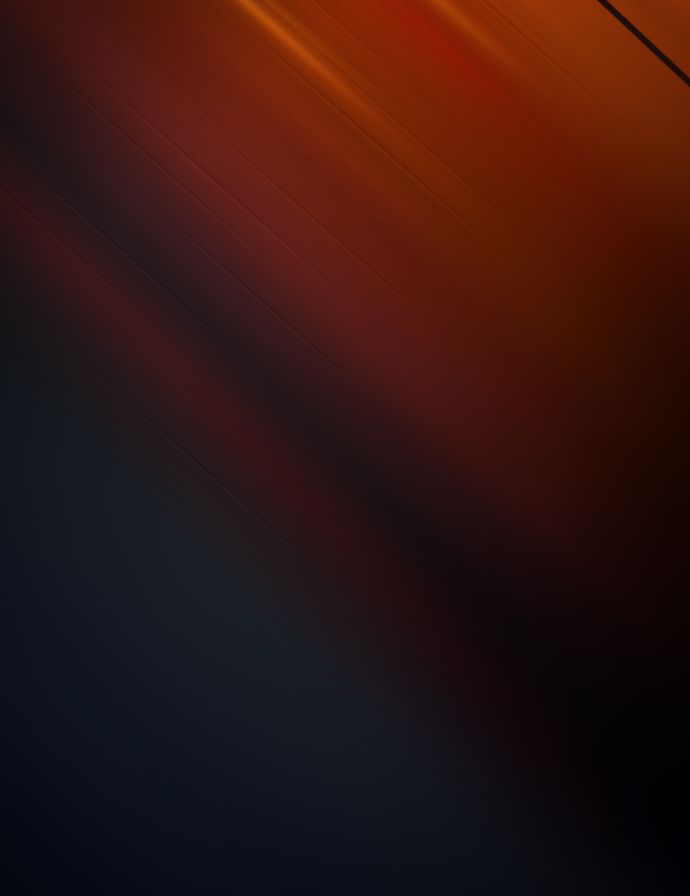
This background is drawn by a WebGL 2 fragment shader. Its source:

```glsl
#version 300 es
precision highp float;
// Diagonal motion-blurred light: ember orange at the top right, cold slate at the lower left.

uniform vec2 u_resolution;
out vec4 outColor;

const int STOP_COUNT = 12;
// Colour (rgb) and its place across the streaks (w).
const vec4 STOPS[STOP_COUNT] = vec4[STOP_COUNT](
    vec4(0.015, 0.025, 0.060, -1.00),
    vec4(0.055, 0.075, 0.125, -0.70),
    vec4(0.100, 0.122, 0.150, -0.42),
    vec4(0.145, 0.110, 0.125, -0.31),
    vec4(0.240, 0.092, 0.102, -0.215),
    vec4(0.150, 0.098, 0.112, -0.130),
    vec4(0.235, 0.105, 0.115, -0.06),
    vec4(0.385, 0.125, 0.105,  0.04),
    vec4(0.440, 0.128, 0.060,  0.16),
    vec4(0.530, 0.170, 0.020,  0.28),
    vec4(0.570, 0.145, 0.015,  0.44),
    vec4(0.670, 0.240, 0.030,  0.60));

const vec3 GOLD = vec3(0.24, 0.20, 0.03);
const vec3 HAIRLINE_TINT = vec3(0.034, 0.024, 0.020);
const vec3 COLD_HAZE = vec3(0.0, 0.003, 0.018);
const vec3 SEAM_COLOR = vec3(0.07, 0.04, 0.04);
const float STREAK_TILT = 0.06;
const float SEAM_PLACE = 0.650;
const float SEAM_TILT = 0.032;
const float SEAM_HALF_WIDTH = 0.005;
const vec2 RED_FADE = vec2(0.50, 1.75);
const vec2 ORANGE_FADE = vec2(0.25, 1.75);
const float COLD_CENTER = 0.88;
const float COLD_FALLOFF = 1.9;
const float GRAIN_STRENGTH = 0.28;
const int GRAIN_LAYERS = 4;
const int HAIRLINES = 16;

float hash(float n) {
    return fract(sin(n * 127.1) * 43758.5);
}

float lineNoise(float x) {
    float cell = floor(x);
    return mix(hash(cell), hash(cell + 1.0), smoothstep(0.0, 1.0, x - cell));
}

float bell(float x, float center, float width) {
    float t = (x - center) / width;
    return exp(-t * t);
}

vec3 ramp(float across) {
    vec3 color = STOPS[0].rgb;
    for (int i = 1; i < STOP_COUNT; i++) {
        float t = clamp((across - STOPS[i - 1].w) / (STOPS[i].w - STOPS[i - 1].w), 0.0, 1.0);
        color = mix(color, STOPS[i].rgb, mix(t, smoothstep(0.0, 1.0, t), 0.6));
    }
    return color;
}

// Streaks are constant along the diagonal, with a slow drift in strength.
float grain(float across, float along) {
    float sum = 0.0;
    float weight = 0.42;
    float frequency = 32.0;
    for (int i = 0; i < GRAIN_LAYERS; i++) {
        float seed = float(i) * 37.0 + 100.0;
        float drift = 0.65 + 0.35 * sin(along * 7.0 + seed + across * 23.0);
        sum += (lineNoise(across * frequency + seed) - 0.5) * weight * drift;
        weight *= 0.8;
        frequency *= 2.0;
    }
    return sum;
}

// Scattered thin lines, each lit over part of its length.
float hairlines(float across, float along) {
    float sum = 0.0;
    for (int i = 0; i < HAIRLINES; i++) {
        float n = float(i);
        float place = -0.33 + 0.06 * n + 0.05 * hash(n + 3.0);
        float reach = bell(along, 0.2 + 0.6 * hash(n + 19.0), 0.25) * (0.3 + 0.7 * hash(n + 41.0));
        sum += reach * (bell(across, place, 0.0018) - bell(across, place + 0.004, 0.002));
    }
    return sum;
}

void main() {
    vec2 p = gl_FragCoord.xy / u_resolution.y;
    float down = 1.0 - p.y;
    float across = p.x - down;
    float along = p.x + down;
    float streak = across - STREAK_TILT * (along - 0.4);

    // Base gradient, with separate falloffs for its warm and cold sides.
    float warmth = smoothstep(-0.40, -0.17, across);
    vec2 reach = mix(RED_FADE, ORANGE_FADE, smoothstep(0.0, 0.35, across));
    float fade = 1.0 - smoothstep(reach.x, reach.y, along);
    vec3 warmFade = pow(vec3(fade), vec3(0.95, 1.10, 1.05));
    warmFade *= mix(0.58, 1.0, smoothstep(0.0, 0.42, along));
    warmFade *= 1.0 - 0.22 * smoothstep(0.58, 0.80, p.x) * smoothstep(0.1, 0.4, down);
    float coldOffset = along - COLD_CENTER;
    float coldFade = exp(-COLD_FALLOFF * coldOffset * coldOffset);
    vec3 color = ramp(across) * mix(vec3(coldFade), warmFade, warmth);
    color += COLD_HAZE * smoothstep(0.9, 1.4, along) * (1.0 - smoothstep(-0.3, 0.1, across));

    // Fine brushed texture, strongest near the light.
    float lit = smoothstep(-0.15, 0.45, across) * (1.0 - smoothstep(0.35, 1.0, along));
    color *= 1.0 + GRAIN_STRENGTH * (0.10 + 1.5 * lit) * grain(streak, along);
    color += HAIRLINE_TINT * hairlines(streak, along) * fade;

    // Golden streaks and the red band between them.
    float strands = bell(streak, 0.280, 0.010) + 0.5 * bell(streak, 0.305, 0.006);
    float firstGold = strands * (1.0 - smoothstep(0.22, 0.62, along));
    float secondGold = bell(streak, 0.483, 0.011) * (1.0 - smoothstep(0.42, 0.75, along));
    color += GOLD * (0.75 * firstGold + 0.6 * secondGold);
    float redBand = bell(streak, 0.435, 0.025) * bell(along, 0.54, 0.14);
    color += vec3(0.05, -0.025, 0.0) * redBand;

    // Dark seam in the upper corner.
    float soft = 0.5 / u_resolution.y + 0.0015;
    float seamDistance = abs(across - SEAM_PLACE - SEAM_TILT * along) - SEAM_HALF_WIDTH;
    float seam = 1.0 - smoothstep(-soft, soft, seamDistance);
    color = mix(color, SEAM_COLOR, 0.92 * seam);

    outColor = vec4(clamp(color, 0.0, 1.0), 1.0);
}
```
